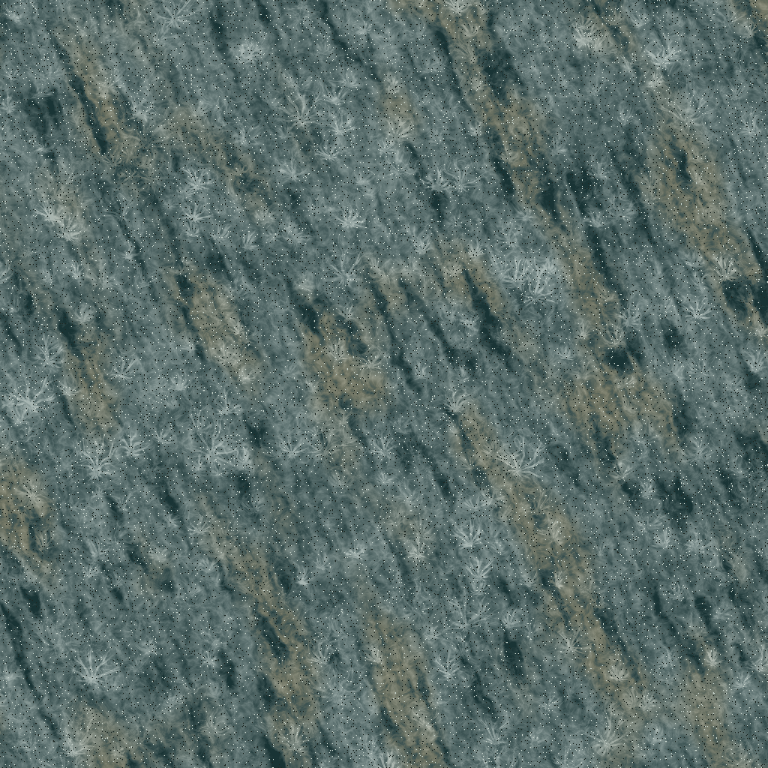
Give the GLSL for this texture, as a WebGL 1 fragment shader.

```glsl
precision highp float;
uniform vec2 u_resolution;

const float TAU = 6.2831853;
const vec2 SHADOW_DIR = vec2(0.42, -0.907);

float hash(vec2 p) {
  vec3 q = fract(p.xyx * 0.1031);
  q += dot(q, q.yzx + 33.33);
  return fract((q.x + q.y) * q.z);
}

vec2 gradient(vec2 cell) {
  float angle = TAU * hash(cell);
  return vec2(cos(angle), sin(angle));
}

// Gradient noise, roughly -0.7 to 0.7
float noise(vec2 p) {
  vec2 i = floor(p);
  vec2 f = p - i;
  vec2 s = f * f * f * (f * (f * 6.0 - 15.0) + 10.0);
  vec2 e = vec2(1.0, 0.0);
  float low = mix(dot(gradient(i), f), dot(gradient(i + e.xy), f - e.xy), s.x);
  float high = mix(dot(gradient(i + e.yx), f - e.yx), dot(gradient(i + e.xx), f - e.xx), s.x);
  return mix(low, high, s.y);
}

float fbm(vec2 p) {
  float sum = 0.0;
  float amp = 0.6;
  for (int i = 0; i < 3; i++) {
    sum += amp * noise(p);
    p = p * 2.03 + 17.3;
    amp *= 0.55;
  }
  return sum;
}

// Thin bright filaments along the zero lines of the noise
float filaments(vec2 p) {
  return 1.0 - smoothstep(0.0, 0.16, abs(noise(p)));
}

// Forked limbs fanning out from a base, longest upwards
float branches(vec2 d, float size, float seed) {
  float r = length(d);
  float angle = atan(d.x, d.y);
  float sector = TAU / 11.0;
  float index = floor(angle / sector + 0.5);
  float vary = hash(vec2(index + 20.0, seed));
  float offset = angle - sector * (index + 0.5 * (vary - 0.5));
  float reach = size * (0.6 + 0.4 * cos(angle)) * (0.5 + 0.5 * vary);
  float fork = 0.3 * max(r / size - 0.3, 0.0);
  float dist = r * abs(abs(offset) - fork);
  float width = mix(0.0021, 0.001, clamp(r / reach, 0.0, 1.0));
  float line = 1.0 - smoothstep(0.3 * width, 1.4 * width, dist);
  return line * (1.0 - smoothstep(0.55 * reach, reach, r));
}

// Scattered bare crowns: x = limbs, y = twig haze
vec2 crowns(vec2 p, float count, float seed) {
  vec2 home = floor(p * count);
  float size = 0.6 / count;
  vec2 result = vec2(0.0);
  for (int j = -1; j <= 1; j++) {
    for (int i = -1; i <= 1; i++) {
      vec2 cell = home + vec2(float(i), float(j));
      vec2 id = cell + seed;
      vec2 jitter = vec2(hash(id + 3.1), hash(id + 47.7));
      vec2 d = p - (cell + jitter) / count;
      float strength = hash(id + 81.3);
      float limb = branches(d, size, 90.0 * strength) * strength * strength;
      float spread = length(d - vec2(0.0, 0.3 * size)) / size;
      float haze = (1.0 - smoothstep(0.2, 1.0, spread)) * strength;
      result = max(result, vec2(limb, haze));
    }
  }
  return result;
}

// Round dot filling a random share of fine cells
float specks(vec2 p, float share, float seed) {
  vec2 g = p * 512.0;
  float dot1 = 1.0 - smoothstep(0.3, 0.6, length(fract(g) - 0.5));
  return dot1 * step(hash(floor(g) + seed), share);
}

void main() {
  vec2 uv = gl_FragCoord.xy / u_resolution.y;
  vec2 wobble = vec2(noise(uv * 48.0), noise(uv * 48.0 + 31.7));
  vec2 p = uv + 0.007 * wobble;

  // Slanted shadow streaks
  vec2 slant = vec2(dot(p, vec2(-SHADOW_DIR.y, SHADOW_DIR.x)), dot(p, SHADOW_DIR)) + 5.0;
  float broad = noise(slant * vec2(42.0, 10.0));
  float fine = noise(slant * vec2(105.0, 26.0) + 9.0);
  float patches = fbm(uv * 7.0 + 4.0);
  float shadow = smoothstep(0.08, 0.42, broad + 0.35 * patches);

  // Trees in three sizes
  vec2 trees = crowns(p, 9.0, 11.0);
  trees = max(trees, crowns(p, 15.0, 60.0));
  trees = max(trees, crowns(p, 23.0, 120.0) * vec2(0.85, 0.8));
  float twigs = filaments(p * 85.0) * 0.6 + filaments(p * 150.0 + 7.0) * 0.4;

  // Brightness
  float tone = 0.40 - 0.22 * patches - 0.30 * shadow * (1.0 - 0.5 * trees.y);
  tone += 0.26 * fine + 0.34 * fbm(p * 115.0);
  tone += trees.y * (0.08 + 0.16 * twigs) + 0.05 * twigs;
  tone += 0.32 * trees.x;
  tone = clamp(tone, 0.04, 0.95);

  // Teal shade to pale bark, with warm soil between crowns
  vec3 color = mix(vec3(0.09, 0.18, 0.17), vec3(0.70, 0.74, 0.71), tone);
  float soil = smoothstep(-0.05, 0.35, noise(slant * vec2(11.0, 5.0) + 2.0) - 0.3 * patches);
  soil *= (1.0 - 0.7 * trees.y) * smoothstep(0.2, 0.5, tone);
  color += soil * vec3(0.06, 0.01, -0.04);
  color += (1.0 - soil) * vec3(-0.015, 0.0, 0.015);

  // Salt and pepper grain
  color = mix(color, vec3(0.12, 0.16, 0.14), 0.85 * specks(uv, 0.05, 13.0));
  color = mix(color, vec3(0.76, 0.81, 0.78), 0.85 * specks(uv, 0.032, 71.0));
  gl_FragColor = vec4(color, 1.0);
}
```
